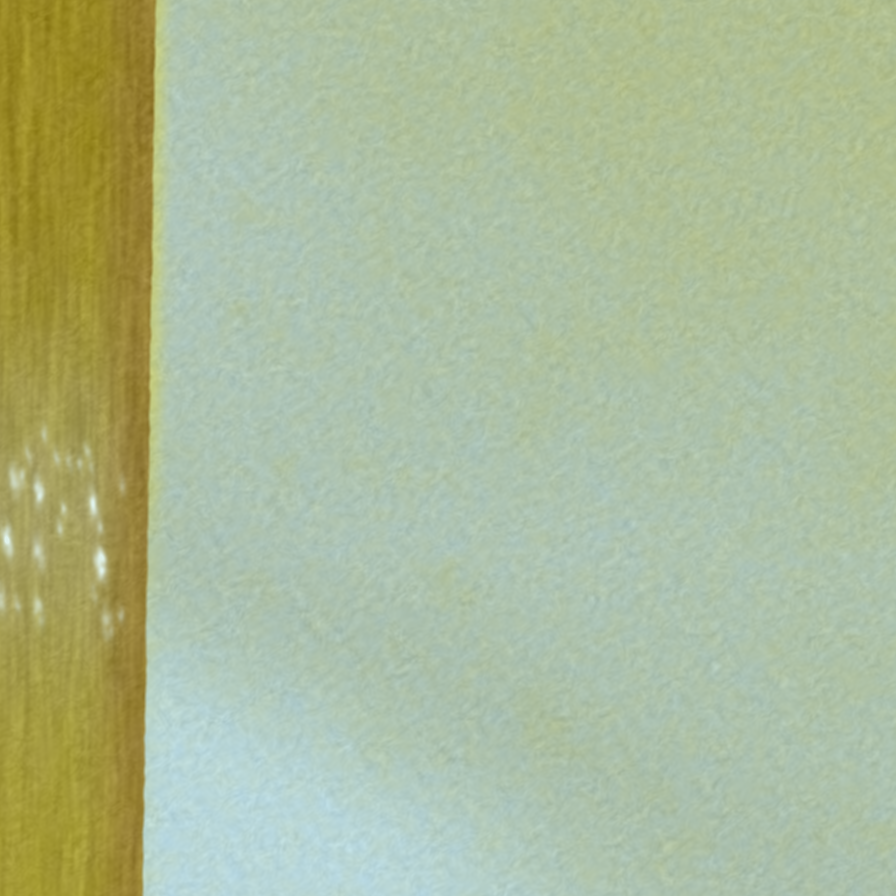
Give the GLSL for this texture, as a Shadertoy shader.

```glsl
// Draws a pale green plaster wall beside a varnished, glinting wooden post.

const vec3 WALL_GREEN  = vec3(0.677, 0.760, 0.680);
const vec3 WALL_YELLOW = vec3(0.688, 0.745, 0.560);
const vec3 WALL_PALE   = vec3(0.725, 0.845, 0.855);
const vec3 WALL_COOL   = vec3(0.695, 0.785, 0.750);
const vec3 FRINGE      = vec3(0.790, 0.810, 0.450);
const vec3 WOOD_OLIVE  = vec3(0.600, 0.535, 0.140);
const vec3 WOOD_GOLD   = vec3(0.640, 0.600, 0.200);
const vec3 WOOD_SHEEN  = vec3(0.645, 0.620, 0.370);
const vec3 WOOD_BROWN  = vec3(0.580, 0.480, 0.200);
const vec3 GLINT       = vec3(0.880, 0.950, 0.920);

const float EDGE_BOTTOM   = 0.159;  // post edge at the canvas bottom
const float EDGE_LEAN     = 0.015;  // rightward drift toward the top
const float EDGE_SOFTNESS = 0.0026;
const float EDGE_WOBBLE   = 0.0018;
const float PLASTER_GRAIN = 0.056;
const float WOOD_GRAIN    = 0.105;
const int   GLINT_COUNT   = 9;
const int   SPECK_COUNT   = 18;
const mat2  SLANT = mat2(0.8, -0.6, 0.6, 0.8);

vec2 hash2(vec2 p) {
    vec3 q = fract(vec3(p.xyx) * vec3(0.1031, 0.1030, 0.0973));
    q += dot(q, q.yzx + 33.33);
    return fract((q.xx + q.yz) * q.zy);
}

float gradDot(vec2 cell, vec2 offset, vec2 f) {
    return dot(hash2(cell + offset) * 2.0 - 1.0, f - offset);
}

// Gradient noise, roughly -0.7 to 0.7
float noise(vec2 p) {
    vec2 i = floor(p), f = fract(p);
    vec2 u = f * f * f * (f * (f * 6.0 - 15.0) + 10.0);
    return mix(mix(gradDot(i, vec2(0, 0), f), gradDot(i, vec2(1, 0), f), u.x),
               mix(gradDot(i, vec2(0, 1), f), gradDot(i, vec2(1, 1), f), u.x), u.y);
}

float fbm(vec2 p) {
    float sum = 0.0, amp = 0.5;
    for (int i = 0; i < 4; i++) {
        sum += amp * noise(p);
        p = mat2(1.6, 1.2, -1.2, 1.6) * p + 7.3;
        amp *= 0.5;
    }
    return sum;
}

// Soft elongated spot, leaning slightly
float spot(vec2 p, vec2 size) {
    p.x += 0.12 * p.y;
    p /= size;
    return exp(-dot(p, p));
}

// Slanted, irregular strokes of uneven strength
float plaster(vec2 uv) {
    vec2 warped = uv + 0.007 * vec2(noise(uv * 34.0), noise(uv * 34.0 + 17.0));
    vec2 p = SLANT * warped;
    float strokes = noise(p * vec2(80.0, 125.0)) + 0.65 * noise(p * vec2(185.0, 215.0) + 9.0);
    float strength = 0.95 + 0.9 * noise(uv * 28.0 + 60.0);
    return strokes * max(strength, 0.3);
}

vec3 wall(vec2 uv, float fromEdge) {
    float patches = fbm(uv * 5.0 + 3.0);

    // Warm upper right, cool left and lower middle
    float warm = smoothstep(0.75, 1.80, uv.x * 0.75 + uv.y + patches * 0.7);
    vec3 col = mix(WALL_GREEN, WALL_YELLOW, warm);
    float cool = spot(uv - vec2(0.20, 0.78), vec2(0.16, 0.30))
               + 0.6 * spot(uv - vec2(0.60, 0.39), vec2(0.45, 0.08));
    col = mix(col, WALL_COOL, clamp(cool * 0.6, 0.0, 1.0));
    col = mix(col, WALL_YELLOW, 0.40 * smoothstep(0.04, 0.3, fbm(uv * 9.0 + 21.0)));

    // Broad light from the lower left, with a faint shade above it
    float rim = 0.34 - 0.52 * (uv.x - 0.16) - uv.y + patches * 0.06;
    float light = smoothstep(-0.06, 0.17, rim) * (1.0 - smoothstep(0.40, 0.80, uv.x));
    col = mix(col, WALL_PALE, light * 0.95);
    col *= 1.0 - 0.014 * exp(-pow((rim + 0.07) / 0.08, 2.0));

    // Yellow fringe along the post
    float fringe = exp(-pow(fromEdge / 0.014, 2.0)) * mix(0.15, 0.75, smoothstep(0.25, 0.6, uv.y));
    col = mix(col, FRINGE, fringe);

    // Plaster relief and colour blotches
    vec2 p = SLANT * uv;
    float tint = noise(p * 55.0 + 40.0) + 0.8 * noise(p * vec2(24.0, 30.0) + 80.0);
    return col + plaster(uv) * PLASTER_GRAIN + tint * vec3(0.018, 0.002, -0.045);
}

vec3 wood(vec2 uv, float fromEdge) {
    vec3 col = mix(WOOD_GOLD, WOOD_OLIVE, smoothstep(0.1, 0.85, uv.y));
    float sheen = exp(-pow((uv.y - 0.42) / 0.21, 2.0));
    col = mix(col, WOOD_SHEEN, sheen);
    col = mix(col, WOOD_BROWN, 0.8 * smoothstep(-0.075, -0.010, fromEdge));

    // Vertical fibres and fine mottling
    float fibre = noise(vec2(fromEdge * 80.0, uv.y * 5.0))
                + 0.8 * noise(vec2(fromEdge * 150.0, uv.y * 18.0 + 5.0));
    col += fibre * WOOD_GRAIN * vec3(0.75, 0.8, 0.6);
    col += PLASTER_GRAIN * plaster(uv + 3.0);
    col += 0.05 * noise(uv * vec2(35.0, 22.0) + 11.0) * vec3(0.3, 0.2, 1.0);

    // Main glints in three columns of three
    float shine = 0.0;
    for (int i = 0; i < GLINT_COUNT; i++) {
        float column = float(i % 3), row = float(i / 3);
        vec2 centre = vec2(0.008 + 0.018 * column + 0.017 * column * column,
                           0.465 - 0.067 * row - 0.014 * column);
        centre.x += 0.008 * (row - 1.0) * (column - 1.0);
        float power = row == 1.0 && column != 1.0 ? 1.1 : 0.6;
        shine += power * spot(uv - centre, vec2(0.006, 0.017));
    }
    // Scattered small specks
    for (int i = 0; i < SPECK_COUNT; i++) {
        vec2 h = hash2(vec2(float(i) * 3.7 + 1.0, 5.0));
        vec2 centre = vec2(0.005 + 0.135 * h.x, 0.30 + 0.22 * h.y);
        shine += 0.4 * spot(uv - centre, vec2(0.004, 0.010));
    }
    shine *= 0.9 + 1.2 * noise(uv * vec2(110.0, 75.0));
    return mix(col, GLINT, clamp(shine, 0.0, 1.0));
}

void mainImage(out vec4 fragColor, in vec2 fragCoord) {
    vec2 uv = fragCoord / iResolution.xy;
    float fromEdge = uv.x - EDGE_BOTTOM - EDGE_LEAN * uv.y;
    float wobble = EDGE_WOBBLE * noise(vec2(uv.y * 70.0, 2.5));
    float side = smoothstep(-EDGE_SOFTNESS, EDGE_SOFTNESS, fromEdge + wobble);
    vec3 col = mix(wood(uv, fromEdge), wall(uv, max(fromEdge, 0.0)), side);
    fragColor = vec4(clamp(col, 0.0, 1.0), 1.0);
}
```
